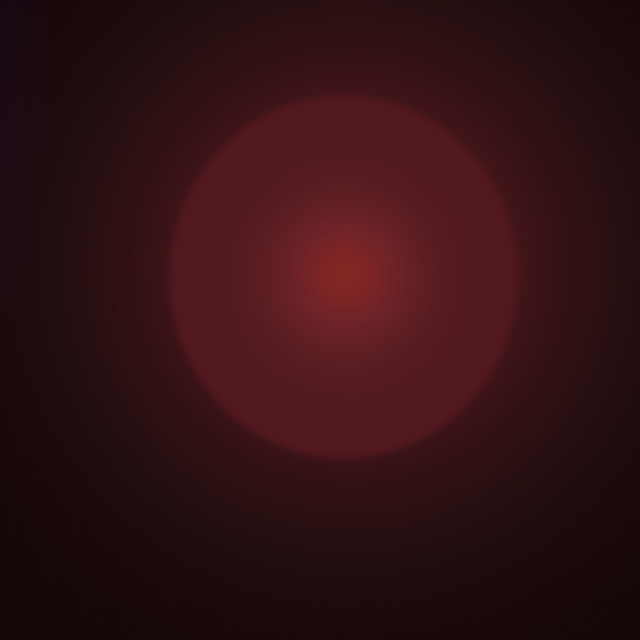
A Shadertoy shader for this background:

```glsl
#define DISC_CENTER vec2(0.537, 0.567)
#define DISC_RADII vec2(0.272, 0.283)
#define DISC_SOFTNESS 0.035
#define HALO_CENTER vec2(0.548, 0.584)
#define HALO_WIDTH 0.365
#define CORE_CENTER vec2(0.541, 0.571)
#define CORE_WIDTH 0.083
#define GRAIN 0.004

const vec3 SHADOW = vec3(0.076, 0.031, 0.038);
const vec3 HALO = vec3(0.295, 0.085, 0.105);
const vec3 DISC_INNER = vec3(0.375, 0.122, 0.155);
const vec3 DISC_RIM = vec3(0.310, 0.090, 0.120);
const vec3 CORE = vec3(0.510, 0.155, 0.140);
const vec3 VIOLET = vec3(0.006, 0.004, 0.030);

float hash(vec2 p) {
    vec3 q = fract(vec3(p.xyx) * 0.1031);
    q += dot(q, q.yzx + 33.33);
    return fract((q.x + q.y) * q.z);
}

// Bell-shaped falloff around a point
float glow(vec2 p, vec2 center, float width) {
    vec2 d = (p - center) / width;
    return exp(-dot(d, d));
}

void mainImage(out vec4 fragColor, in vec2 fragCoord) {
    vec2 uv = fragCoord / iResolution.xy;

    // Dark surround with a wide halo
    vec3 color = SHADOW + HALO * glow(uv, HALO_CENTER, HALO_WIDTH);

    // Cool tint in the upper left
    float leftEdge = 1.0 - smoothstep(0.0, 0.10, uv.x);
    color += VIOLET * leftEdge * smoothstep(0.35, 0.85, uv.y);

    // Soft-edged disc, darker towards its rim
    float radius = length((uv - DISC_CENTER) / DISC_RADII);
    vec3 disc = mix(DISC_INNER, DISC_RIM, smoothstep(0.1, 1.0, radius));
    float mask = 1.0 - smoothstep(1.0 - DISC_SOFTNESS, 1.0 + DISC_SOFTNESS, radius);
    color = mix(color, disc, mask);

    // Warm core
    color = mix(color, CORE, glow(uv, CORE_CENTER, CORE_WIDTH));

    // Faint grain to hide banding
    color += GRAIN * (hash(floor(uv * 512.0)) - 0.5);

    fragColor = vec4(color, 1.0);
}
```
